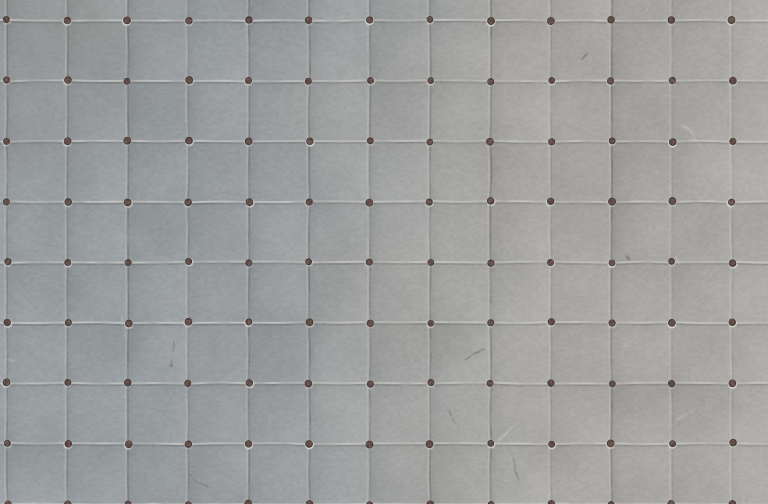
Write a Shadertoy shader that draws this texture.

```glsl
// Brushed metal sheet creased into square panels, with a brown rivet at every crossing.
// Panels come from a repeated grid; seams, rivets and wear are distance functions,
// varied per repeat by hashes and clouded by layered value noise.

const vec2 GRID = vec2(12.705, 8.336);      // repeats across and down
const vec2 GRID_SHIFT = vec2(0.116, 0.0);   // first crossing, in panels
const float RIVET_RADIUS = 0.060;           // lengths below are in panels
const float RIVET_JITTER = 0.016;
const float SEAM_WIDTH = 0.012;
const float SEAM_WOBBLE = 0.018;
const float GRAIN = 0.030;
const int SCRATCHES = 14;
const vec3 COOL_METAL = vec3(0.592, 0.612, 0.625);
const vec3 WARM_METAL = vec3(0.663, 0.655, 0.640);
const vec3 STAIN = vec3(0.55, 0.53, 0.49);
const vec3 HIGHLIGHT = vec3(0.79, 0.79, 0.78);
const vec3 RIVET = vec3(0.38, 0.30, 0.28);
const vec3 RIVET_RIM = vec3(0.27, 0.23, 0.22);

float hash(vec2 p) {
    vec3 q = fract(vec3(p.xyx) * 0.1031);
    q += dot(q, q.yzx + 33.33);
    return fract((q.x + q.y) * q.z);
}

vec2 hash2(vec2 p) {
    return vec2(hash(p + 11.3), hash(p + 47.9));
}

float noise(vec2 p) {
    vec2 i = floor(p), f = fract(p);
    f = f * f * (3.0 - 2.0 * f);
    return mix(mix(hash(i), hash(i + vec2(1, 0)), f.x),
               mix(hash(i + vec2(0, 1)), hash(i + vec2(1, 1)), f.x), f.y);
}

float fbm(vec2 p) {
    float sum = 0.0, gain = 0.5;
    for (int i = 0; i < 4; i++) {
        sum += gain * noise(p);
        p = p * 2.03 + 17.1;
        gain *= 0.5;
    }
    return sum;
}

// Soft-edged line coverage that keeps its weight when thinner than a pixel
float line(float d, float halfWidth, float px) {
    float w = max(halfWidth, 0.5 * px);
    return halfWidth / w * (1.0 - smoothstep(w - 0.5 * px, w + px, abs(d)));
}

float segmentDistance(vec2 p, vec2 halfSpan) {
    return length(p - halfSpan * clamp(dot(p, halfSpan) / dot(halfSpan, halfSpan), -1.0, 1.0));
}

// Sheet tone: cool to warm across, a tilt within each panel, clouding and grain
vec3 sheet(vec2 uv, vec2 g) {
    vec2 cell = floor(g), f = fract(g);
    float warmth = smoothstep(0.15, 0.85, uv.x + 0.25 * (fbm(g * 0.6) - 0.47));
    vec3 col = mix(COOL_METAL, WARM_METAL, warmth);
    col += 0.022 * (f.x - 0.5) - 0.014 * (f.y - 0.5);
    col += 0.016 * (hash(vec2(cell.x, 5.0)) - 0.5) + 0.012 * (hash(cell + 3.0) - 0.5);
    col += 0.07 * (fbm(g * 1.1 + 40.0) - 0.47);
    col += GRAIN * (noise(g * vec2(17.0, 26.0)) - 0.5) + 0.6 * GRAIN * (noise(g * 47.0) - 0.5);
    float corner = smoothstep(0.45, 0.0, length((uv - vec2(0, 1)) * vec2(1.3, 1.0)));
    col = mix(col, STAIN, 0.5 * corner * fbm(g * 1.5 + 8.0));
    return col + 0.025 * smoothstep(0.945, 0.96, uv.x);
}

// Scattered scuffs, some pale and some dark
vec3 addScratches(vec3 col, vec2 g, float px) {
    for (int i = 0; i < SCRATCHES; i++) {
        vec2 seed = vec2(float(i) * 3.7, 9.0);
        vec2 centre = hash2(seed) * GRID - GRID_SHIFT;
        float angle = 1.57 + 2.2 * (hash(seed + 2.0) - 0.5);
        vec2 span = mix(0.04, 0.22, hash(seed + 5.0)) * vec2(cos(angle), sin(angle));
        float d = segmentDistance(g - centre + 0.05 * (noise(g * 7.0) - 0.5), span);
        float mask = line(d, 0.014, px) * noise(g * 14.0);
        col = mix(col, hash(seed + 7.0) > 0.5 ? HIGHLIGHT : STAIN * 0.75, 0.6 * mask);
    }
    return col;
}

// Creases: pale across with a shadow below, darker and softer upward
vec3 addSeams(vec3 col, vec2 g, vec2 node, float px) {
    vec2 wobble = SEAM_WOBBLE * (vec2(noise(vec2(g.y * 2.0, node.x * 7.0)),
                                    noise(vec2(g.x * 2.0, node.y * 7.0 + 90.0))) - 0.5);
    vec2 s = g - node + wobble;
    float depth = mix(0.25, 1.0, hash(vec2(node.x, 21.0)));
    float wear = mix(0.4, 1.0, noise(g * 5.0));
    col -= 0.045 * depth * exp(-abs(s.x) * 9.0) * smoothstep(-px, px, s.x);
    col -= 0.022 * exp(-abs(s.y) * 10.0) * smoothstep(px, -px, s.y);
    col -= 0.13 * depth * wear * line(s.x, SEAM_WIDTH, px);
    col = mix(col, HIGHLIGHT, 0.35 * wear * line(s.x + 0.03, SEAM_WIDTH, px));
    col -= 0.08 * wear * line(s.y + 0.03, SEAM_WIDTH, px);
    return mix(col, HIGHLIGHT, 0.85 * wear * line(s.y, SEAM_WIDTH, px));
}

// Rivets: pale lip on the lower side, dark rim, mottled brown face
vec3 addRivets(vec3 col, vec2 g, vec2 node, float px) {
    vec2 p = g - node - RIVET_JITTER * (2.0 * hash2(node) - 1.0);
    float radius = RIVET_RADIUS * mix(0.92, 1.08, hash(node + 31.0));
    vec2 lipShift = vec2(0.024 * (hash(node + 61.0) - 0.5), -0.016);
    float lip = 1.0 - smoothstep(-px, px, length(p - lipShift) - radius - 0.012);
    col = mix(col, HIGHLIGHT + 0.06, lip * mix(0.15, 0.9, hash(node + 71.0)));
    float d = length(p) - radius;
    vec3 face = mix(RIVET, RIVET_RIM, smoothstep(-0.03, 0.0, d));
    face += 0.12 * (noise(g * 38.0) - 0.4);
    return mix(col, face, 1.0 - smoothstep(-0.6 * px, 0.6 * px, d));
}

void mainImage(out vec4 fragColor, in vec2 fragCoord) {
    vec2 uv = fragCoord / iResolution.xy;
    vec2 g = uv * GRID - GRID_SHIFT;
    vec2 node = floor(g + 0.5);
    float px = GRID.y / iResolution.y;
    vec3 col = addScratches(sheet(uv, g), g, px);
    col = addSeams(col, g, node, px);
    col = addRivets(col, g, node, px);
    fragColor = vec4(clamp(col, 0.0, 1.0), 1.0);
}
```
